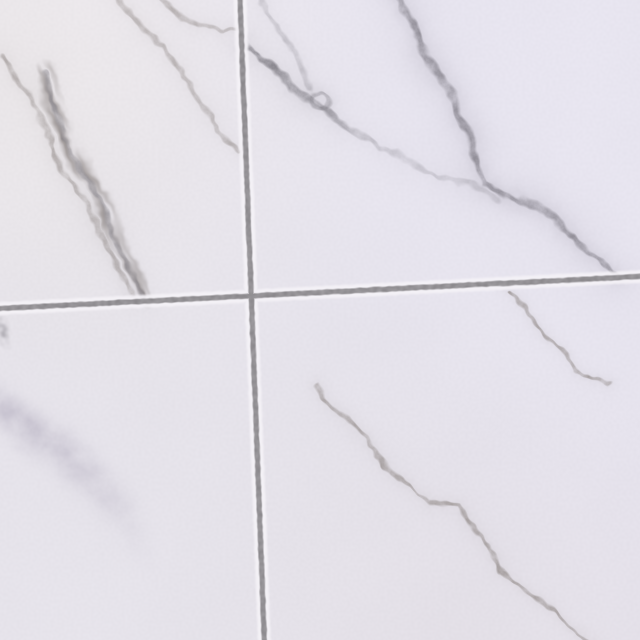
Reproduce this texture procedurally as a WebGL 2 fragment shader.

```glsl
#version 300 es
precision highp float;
// Pale marble floor tiles meeting at one slightly skewed grout cross.
// Veins are distances to short paths, bent and broken up by gradient noise;
// soft stains, fine grain and pale-edged grout complete the surface.
uniform vec2 u_resolution;
out vec4 fragColor;

vec2 gradient(vec2 cell) {
  vec3 h = fract(cell.xyx * vec3(0.1031, 0.1030, 0.0973));
  h += dot(h, h.yzx + 33.33);
  float angle = 6.2832 * fract((h.x + h.y) * h.z);
  return vec2(cos(angle), sin(angle));
}

float noise(vec2 p) {
  vec2 i = floor(p), f = fract(p);
  vec2 u = f * f * f * (f * (f * 6.0 - 15.0) + 10.0);
  vec2 e = vec2(0.0, 1.0);
  return mix(mix(dot(gradient(i), f), dot(gradient(i + e.yx), f - e.yx), u.x),
             mix(dot(gradient(i + e), f - e), dot(gradient(i + 1.0), f - 1.0), u.x), u.y);
}

float fbm(vec2 p) {
  float sum = 0.0, amp = 0.6;
  for (int i = 0; i < 4; i++) {
    sum += amp * noise(p);
    p = mat2(1.6, 1.2, -1.2, 1.6) * p + 7.3;
    amp *= 0.5;
  }
  return sum;
}

// Distance to a path of four joined segments
float pathDistance(vec2 p, vec2 v[5]) {
  float d = 9.0;
  for (int i = 0; i < 4; i++) {
    vec2 ab = v[i + 1] - v[i], ap = p - v[i];
    d = min(d, length(ap - ab * clamp(dot(ap, ab) / dot(ab, ab), 0.0, 1.0)));
  }
  return d;
}

// Coverage of a vein: a patchy core inside a faint bleed
float vein(vec2 p, float d, float width) {
  float w = width * (1.0 + 0.9 * noise(p * 24.0));
  float patchy = clamp(0.72 + 0.8 * fbm(p * 42.0), 0.15, 1.0);
  float core = 1.0 - smoothstep(0.25 * w, w + 0.0012, d);
  return core * patchy + 0.16 * exp(-d / (2.2 * width)) * (1.0 - core);
}

void main() {
  vec2 p = gl_FragCoord.xy / u_resolution;
  float pixel = 1.0 / u_resolution.y;
  vec3 grey = vec3(0.49, 0.48, 0.51), taupe = vec3(0.56, 0.53, 0.52);
  vec3 lavender = vec3(0.73, 0.71, 0.77);

  // Tile body: cool toward the upper right, creamier at the upper left
  vec3 color = vec3(0.900, 0.890, 0.918);
  color += vec3(0.006, 0.006, 0.020) * smoothstep(0.3, 1.3, p.x + p.y - 0.3);
  color += vec3(0.018, 0.014, -0.008) * smoothstep(0.65, 0.0, length(p - vec2(0.08, 0.95)));
  color -= vec3(0.008, 0.012, 0.012) * smoothstep(0.6, 0.0, p.y) * smoothstep(0.2, 0.7, p.x);
  color += 0.010 * fbm(p * 5.0) + 0.010 * noise(p * 190.0);

  // Bent space gives the veins their ragged course
  vec2 q = p + 0.010 * vec2(noise(p * 17.0), noise(p * 17.0 + 31.0))
             + 0.005 * vec2(noise(p * 65.0), noise(p * 65.0 + 53.0));

  // Soft lavender stain, lower left
  float stain = pathDistance(q, vec2[5](vec2(-0.05, 0.39), vec2(0.03, 0.345),
    vec2(0.11, 0.285), vec2(0.18, 0.22), vec2(0.235, 0.14)));
  float fade = smoothstep(0.27, 0.08, p.x);
  color = mix(color, lavender, 0.65 * fade * exp(-pow(stain / 0.026, 2.0)) * (0.8 + 0.7 * fbm(p * 30.0)));
  float fleck = length((q - vec2(0.006, 0.485)) * vec2(1.0, 0.5));
  color = mix(color, grey, 0.45 * smoothstep(0.017, 0.002, fleck) * (0.6 + noise(p * 90.0)));

  // Bold grey vein and the paler branch running into it
  float bold = pathDistance(q, vec2[5](vec2(0.615, 1.02), vec2(0.735, 0.785),
    vec2(0.755, 0.712), vec2(0.845, 0.677), vec2(0.963, 0.57)));
  float swell = 0.006 * exp(-pow(length(p - vec2(0.67, 0.89)) / 0.045, 2.0));
  color = mix(color, grey, 0.9 * vein(p, bold, 0.0062 + swell));
  color = mix(color, lavender, 0.22 * exp(-bold / 0.022));
  float branch = pathDistance(q, vec2[5](vec2(0.385, 0.932), vec2(0.456, 0.865),
    vec2(0.53, 0.81), vec2(0.63, 0.75), vec2(0.78, 0.69)));
  float branchFade = mix(0.9, 0.32, smoothstep(0.42, 0.64, p.x));
  color = mix(color, grey, branchFade * vein(p, branch, 0.0065));
  float knot = abs(length(q - vec2(0.498, 0.842)) - 0.013);
  color = mix(color, grey, 0.6 * vein(p, knot, 0.005));
  float spur = pathDistance(q, vec2[5](vec2(0.40, 1.02), vec2(0.425, 0.97),
    vec2(0.45, 0.935), vec2(0.467, 0.90), vec2(0.485, 0.86)));
  color = mix(color, grey, 0.36 * vein(p, spur, 0.006));

  // Thin tan veins, upper left
  float tan1 = pathDistance(q, vec2[5](vec2(0.18, 1.01), vec2(0.235, 0.945),
    vec2(0.275, 0.90), vec2(0.32, 0.83), vec2(0.375, 0.762)));
  float tan2 = pathDistance(q, vec2[5](vec2(0.245, 1.01), vec2(0.28, 0.975),
    vec2(0.31, 0.957), vec2(0.345, 0.95), vec2(0.37, 0.953)));
  color = mix(color, taupe, 0.55 * max(vein(p, tan1, 0.0045), vein(p, tan2, 0.004)));

  // Broad streaked vein and its side strand
  float broad = pathDistance(q, vec2[5](vec2(0.07, 0.885), vec2(0.095, 0.79),
    vec2(0.14, 0.715), vec2(0.18, 0.63), vec2(0.222, 0.535)));
  float strand = pathDistance(q, vec2[5](vec2(0.005, 0.913), vec2(0.05, 0.85),
    vec2(0.085, 0.76), vec2(0.15, 0.655), vec2(0.205, 0.54)));
  float streak = noise(vec2(dot(q, vec2(0.9, 0.42)) * 95.0, dot(q, vec2(0.42, -0.9)) * 16.0));
  float body = (1.0 - smoothstep(0.004, 0.023, broad)) * clamp(0.45 + 1.1 * streak, 0.0, 1.0);
  color = mix(color, taupe, max(0.75 * body, 0.6 * vein(p, strand, 0.006)));
  color = mix(color, grey, 0.6 * vein(p, broad, 0.005));

  // Fine veins of the lower right tile
  float fine = pathDistance(q, vec2[5](vec2(0.495, 0.395), vec2(0.58, 0.30),
    vec2(0.67, 0.212), vec2(0.72, 0.205), vec2(0.785, 0.11)));
  fine = min(fine, length(q - vec2(0.785, 0.11) - vec2(0.14, -0.12) * clamp((q.x - 0.785) / 0.14, 0.0, 1.0)));
  float twig = pathDistance(q, vec2[5](vec2(0.80, 0.548), vec2(0.825, 0.505),
    vec2(0.855, 0.472), vec2(0.90, 0.425), vec2(0.95, 0.40)));
  color = mix(color, taupe, 0.75 * max(vein(p, fine, 0.0043), vein(p, twig, 0.0035)));

  // Grout cross, roughened, with bright tile edges
  vec2 joint = abs(vec2(p.x - 0.413 + 0.038 * p.y, p.y - 0.518 - 0.050 * p.x));
  float d = min(joint.x, joint.y) + 0.0012 * noise(p * 95.0);
  color = mix(color, vec3(0.960, 0.950, 0.968), 0.9 * (1.0 - smoothstep(0.007, 0.013, d)));
  vec3 grout = vec3(0.580, 0.570, 0.585) + 0.07 * noise(p * 120.0);
  color = mix(color, grout, 1.0 - smoothstep(0.0030 - pixel * 0.5, 0.0052 + pixel * 0.5, d));
  fragColor = vec4(color, 1.0);
}
```
